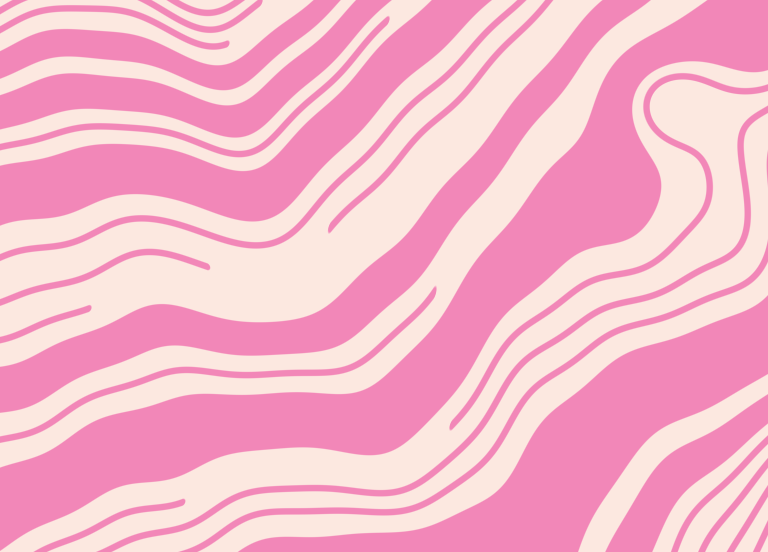
Write a WebGL 1 fragment shader that draws this pattern.

```glsl
precision highp float;
uniform vec2 u_resolution;

float softRamp(float t) {
    return 0.5 * (t + sqrt(t * t + 0.01));
}

float blob(vec2 p, vec2 center, float radius) {
    vec2 d = (p - center) / radius;
    return exp(-dot(d, d));
}

// Height field whose contours flow from left to upper right; p.y points down
float flow(vec2 p) {
    float q = p.x - 0.17 - 0.38 * p.y * p.y;
    float valley = (q - 0.22) / 0.12;
    float profile = 0.33 * softRamp(-q) - softRamp(q - 0.38)
        + 0.11 * (1.0 - p.y) * exp(-valley * valley);
    float bends = 0.12 * blob(p, vec2(1.2, 0.17), 0.1)
        - 0.3 * blob(p, vec2(1.4, 0.5), 0.3)
        - 0.12 * blob(p, vec2(1.42, 0.08), 0.12);
    float wobble = 0.007 * sin(19.0 * p.x + 5.0 * p.y)
        + 0.004 * sin(31.0 * p.x - 13.0 * p.y);
    return p.y - profile + bends + wobble;
}

// Signed distance to the area between two contours
float band(float height, float slope, float low, float high) {
    return max(low - height, height - high) / slope;
}

// Signed distance to a thin contour with round ends at two x positions
float strand(float height, float slope, float level, float x, float start, float end) {
    float beyond = max(max(start - x, x - end), 0.0);
    return length(vec2(beyond, (height - level) / slope)) - 0.0058;
}

void main() {
    vec2 p = gl_FragCoord.xy / u_resolution.y;
    p.y = 1.0 - p.y;
    float x = p.x;
    float h = flow(p);
    vec2 e = vec2(0.001, 0.0);
    vec2 gradient = vec2(flow(p + e) - flow(p - e), flow(p + e.yx) - flow(p - e.yx)) / 0.002;
    float s = max(length(gradient), 0.15);

    // Broad ribbons
    float d = band(h, s, 0.035, 0.085);
    d = min(d, band(h, s, 0.115, 0.178));
    d = min(d, band(h, s, 0.243, 0.342));
    d = min(d, band(h, s, 0.55, 0.62));
    d = min(d, band(h, s, 0.7, 0.81));
    d = min(d, band(h, s, 0.965, 1.13));
    d = min(d, band(h, s, 1.18, 1.25));

    // Thin strands, some ending inside the pale gaps
    d = min(d, strand(h, s, 0.21, x, -1.0, 0.7));
    d = min(d, strand(h, s, 0.39, x, -1.0, 9.0));
    d = min(d, strand(h, s, 0.455, x, -1.0, 0.375));
    d = min(d, strand(h, s, 0.445, x, 0.6, 9.0));
    d = min(d, strand(h, s, 0.51, x, -1.0, 0.16));
    d = min(d, strand(h, s, 0.66, x, -1.0, 0.785));
    d = min(d, strand(h, s, 0.848, x, -1.0, 0.33));
    for (int i = 0; i < 4; i++) {
        float n = float(i);
        d = min(d, strand(h, s, -0.003 - 0.034 * n, x, -1.0, 0.41 + 0.06 * n));
        d = min(d, strand(h, s, 1.285 + 0.045 * n, x, -1.0, 9.0));
        if (i < 3) {
            d = min(d, strand(h, s, 0.845 + 0.039 * n, x, 0.82 - 0.9 * n, 9.0));
        }
    }

    float edge = 0.8 / u_resolution.y;
    float ink = 1.0 - smoothstep(-edge, edge, d);
    vec3 cream = vec3(0.99, 0.91, 0.88);
    vec3 pink = vec3(0.95, 0.53, 0.72);
    gl_FragColor = vec4(mix(cream, pink, ink), 1.0);
}
```
